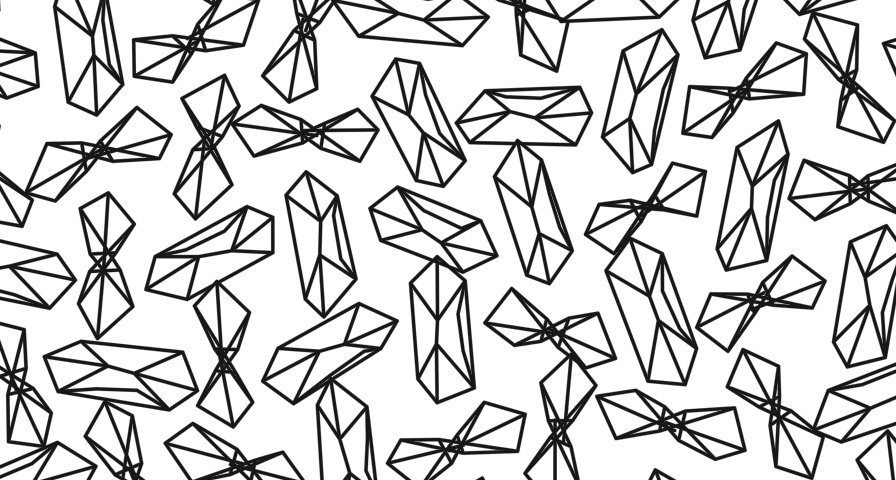
Write a Shadertoy shader that draws this pattern.

```glsl
// Scattered wireframe crystals in black outline on white paper.
// A basket weave of jittered cells alternates lying and standing crystals;
// each is a set of line segments, either a full prism or a pinched bow.

#define CELL 0.225
#define HALF_LINE 0.0037
#define HALF_WIDTH 0.057
#define REACH_SHORT 0.141
#define REACH_LONG 0.163
#define SWAY 0.42
#define GRID_TILT 0.10
#define PINCHED_SHARE 0.5
#define INK vec3(0.085, 0.092, 0.087)
#define PAPER vec3(1.0)

vec2 hash2(vec2 p) {
    vec3 q = fract(vec3(p.xyx) * vec3(0.1031, 0.1030, 0.0973));
    q += dot(q, q.yzx + 33.33);
    return fract((q.xx + q.yz) * q.zy);
}

mat2 rotation(float a) {
    float c = cos(a), s = sin(a);
    return mat2(c, -s, s, c);
}

float segment(vec2 p, vec2 a, vec2 b) {
    vec2 pa = p - a, ba = b - a;
    return length(pa - ba * clamp(dot(pa, ba) / dot(ba, ba), 0.0, 1.0));
}

bool isPinched(vec2 cell) {
    return hash2(cell + 71.0).x < PINCHED_SHARE;
}

vec2 wobble(vec2 seed, float side, float k) {
    return hash2(seed * 7.0 + vec2(side * 3.0 + 40.0, k * 5.0 + 90.0)) - 0.5;
}

// Corner of one end; k = +1 or -1 picks the upper or lower one
vec2 corner(vec2 seed, float side, float k, float reach, bool pinched) {
    vec2 base = vec2(side * reach * (pinched ? 0.63 : 0.69), k * HALF_WIDTH);
    return base + wobble(seed, side, k) * vec2(0.042, 0.012);
}

// Vertex close to the middle of the crystal
vec2 innerVertex(vec2 seed, float side, float k, bool pinched) {
    vec2 base = pinched ? vec2(side * 0.021, k * 0.025)
                        : vec2(side * 0.042, k * 0.039);
    return base + wobble(seed, side, k + 4.0) * 0.018;
}

vec2 hub(vec2 seed, float side, bool pinched) {
    vec2 base = vec2(side * (pinched ? -0.014 : 0.027), 0.0);
    return base + wobble(seed, side, 9.0) * vec2(0.02, 0.026);
}

// Distance to all edges; the long axis is x, reach holds both end lengths
float crystal(vec2 p, vec2 seed, vec2 reach, bool pinched) {
    float d = 1.0;
    float railSide = wobble(seed, 0.0, 12.0).x < 0.0 ? -1.0 : 1.0;
    for (float side = -1.0; side < 2.0; side += 2.0) {
        float tip = side < 0.0 ? reach.x : reach.y;
        vec2 apex = vec2(side * tip, wobble(seed, side, 0.0).y * 0.05);
        vec2 center = hub(seed, side, pinched);
        d = min(d, segment(p, apex, center));
        for (float k = -1.0; k < 2.0; k += 2.0) {
            vec2 c = corner(seed, side, k, tip, pinched);
            vec2 inner = innerVertex(seed, side, k, pinched);
            d = min(d, segment(p, apex, c));
            if (pinched) {
                // Kite sides and rails crossing the waist
                d = min(d, segment(p, c, inner));
                d = min(d, segment(p, c, innerVertex(seed, -side, -k, true)));
            } else {
                // Fan of spokes and one slim inner rail
                d = min(d, segment(p, c, center));
                if (k == railSide) d = min(d, segment(p, c, inner));
            }
        }
        if (pinched)
            d = min(d, segment(p, innerVertex(seed, side, -1.0, true),
                                  innerVertex(seed, side, 1.0, true)));
    }
    if (!pinched) {
        // Long outer rails, the inner rail and the link of the hubs
        for (float k = -1.0; k < 2.0; k += 2.0)
            d = min(d, segment(p, corner(seed, -1.0, k, reach.x, false),
                                  corner(seed, 1.0, k, reach.y, false)));
        d = min(d, segment(p, innerVertex(seed, -1.0, railSide, false),
                              innerVertex(seed, 1.0, railSide, false)));
        d = min(d, segment(p, hub(seed, -1.0, false), hub(seed, 1.0, false)));
    }
    return d;
}

void mainImage(out vec4 fragColor, in vec2 fragCoord) {
    float pixel = 1.0 / iResolution.y;
    vec2 p = rotation(GRID_TILT) * (fragCoord * pixel) + CELL * vec2(20.3, 20.6);
    vec2 home = floor(p / CELL);
    float d = 1.0;
    for (float y = -1.0; y < 2.0; y++)
    for (float x = -1.0; x < 2.0; x++) {
        vec2 cell = home + vec2(x, y);
        vec2 random = hash2(cell);
        vec2 local = p - (cell + 0.5) * CELL - (random - 0.5) * 0.018;
        if (length(local) > 0.2) continue;

        // Neighbours sway in opposite senses, which keeps them apart
        bool standing = mod(cell.x + cell.y, 2.0) > 0.5;
        float sway = SWAY * sin(cell.x * 1.3 + 2.0 * sin(cell.y * 0.9));
        float angle = standing ? 1.5708 - sway : sway;
        angle += (hash2(cell + 13.0).y - 0.5) * 0.26;

        // Ends grow longer where they face a narrow waist
        vec2 axis = standing ? vec2(0.0, 1.0) : vec2(1.0, 0.0);
        vec2 reach = vec2(isPinched(cell - axis) ? REACH_LONG : REACH_SHORT,
                          isPinched(cell + axis) ? REACH_LONG : REACH_SHORT);
        d = min(d, crystal(rotation(-angle) * local, cell, reach, isPinched(cell)));
    }
    float ink = 1.0 - smoothstep(-0.8 * pixel, 0.8 * pixel, d - HALF_LINE);
    fragColor = vec4(mix(PAPER, INK, ink), 1.0);
}
```
